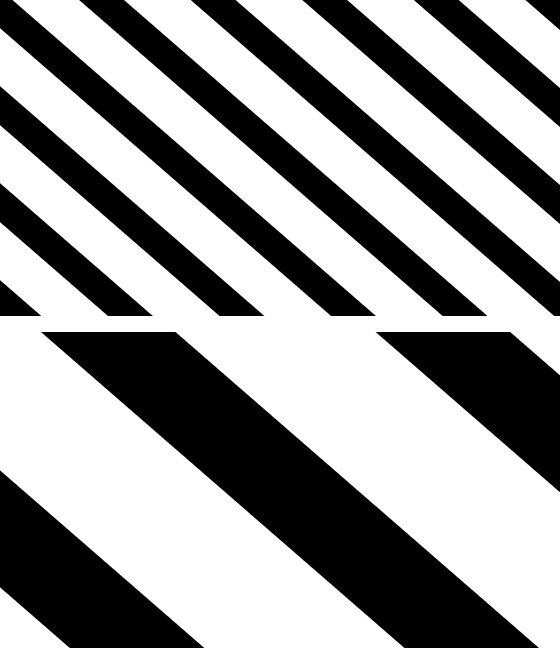
Top: the whole. Bottom: its middle third, enlarged.
Reproduce this pattern procedurally as a Shadertoy shader.

```glsl
// Even black diagonal stripes on white, falling from upper left to lower right.
// The position across the stripes is folded into one period, and the signed
// distance to the stripe edge gives the smoothed coverage.

const float STRIPE_ANGLE  = radians(41.0); // fall below the horizontal
const float STRIPE_PERIOD = 0.2316;        // spacing across, in canvas heights
const float STRIPE_FILL   = 0.402;         // stripe width as a share of the period
const float STRIPE_SHIFT  = 0.0069;        // nearest stripe axis from the centre
const vec3  STRIPE_COLOR  = vec3(0.0);
const vec3  GROUND_COLOR  = vec3(1.0);

// Signed distance to the nearest stripe, negative inside
float stripeDistance(vec2 p) {
    vec2 across = vec2(sin(STRIPE_ANGLE), cos(STRIPE_ANGLE));
    float cycle = (dot(p, across) - STRIPE_SHIFT) / STRIPE_PERIOD;
    float fromAxis = abs(fract(cycle + 0.5) - 0.5);
    return (fromAxis - 0.5 * STRIPE_FILL) * STRIPE_PERIOD;
}

void mainImage(out vec4 fragColor, in vec2 fragCoord) {
    // Centred coordinates, one unit per canvas height
    vec2 p = (fragCoord - 0.5 * iResolution.xy) / iResolution.y;

    // Edge ramp one pixel wide
    float coverage = clamp(0.5 - stripeDistance(p) * iResolution.y, 0.0, 1.0);

    fragColor = vec4(mix(GROUND_COLOR, STRIPE_COLOR, coverage), 1.0);
}
```
